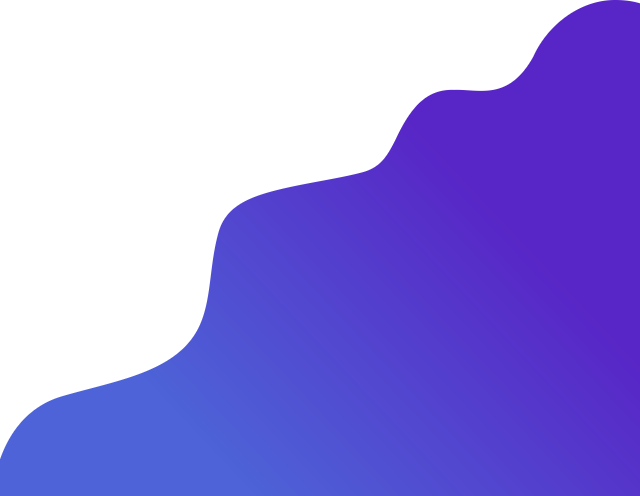
Reproduce this background procedurally as a Shadertoy shader.

```glsl
// Draws a wavy violet-to-blue hillside rising to the right on a white ground.

#define FRAME vec2(768.0, 596.0)      // design units spanning the canvas
#define GROUND vec3(1.0)
#define LOW_BLUE vec3(0.302, 0.390, 0.843)
#define HIGH_VIOLET vec3(0.345, 0.145, 0.776)
#define RAMP_AXIS vec2(1.06, 1.0)     // direction of the colour ramp
#define RAMP_START 316.0
#define RAMP_END 985.0
#define SOLVER_STEPS 16

vec2 bezier(vec2 a, vec2 b, vec2 c, vec2 d, float t) {
    float s = 1.0 - t;
    return s * s * s * a + 3.0 * s * t * (s * b + t * c) + t * t * t * d;
}

vec2 bezierTangent(vec2 a, vec2 b, vec2 c, vec2 d, float t) {
    float s = 1.0 - t;
    return s * s * (b - a) + 2.0 * s * t * (c - b) + t * t * (d - c);
}

// Extends the ridge from pen to end; where the span covers x,
// ridge receives the height and slope of the curve there.
void ridgeTo(float x, inout vec2 pen, vec2 b, vec2 c, vec2 end, inout vec2 ridge) {
    if (x >= pen.x && x <= end.x) {
        float lo = 0.0, hi = 1.0;
        for (int i = 0; i < SOLVER_STEPS; i++) {
            float mid = 0.5 * (lo + hi);
            if (bezier(pen, b, c, end, mid).x < x) lo = mid;
            else hi = mid;
        }
        float t = 0.5 * (lo + hi);
        vec2 tangent = bezierTangent(pen, b, c, end, t);
        ridge = vec2(bezier(pen, b, c, end, t).y, tangent.y / max(tangent.x, 0.001));
    }
    pen = end;
}

// Height and slope of the hillside at x
vec2 hillside(float x) {
    vec2 ridge = vec2(0.0);
    vec2 pen = vec2(0.0, 44.0);
    // Low shoulder and first steep rise
    ridgeTo(x, pen, vec2(14, 84), vec2(40, 110), vec2(75, 120), ridge);
    ridgeTo(x, pen, vec2(140, 139), vec2(215, 149), vec2(240, 206), ridge);
    ridgeTo(x, pen, vec2(254, 238), vec2(251, 276), vec2(262, 316), ridge);
    // Middle terrace
    ridgeTo(x, pen, vec2(270, 346), vec2(295, 358), vec2(330, 367), ridge);
    ridgeTo(x, pen, vec2(365, 376), vec2(405, 381), vec2(435, 389), ridge);
    ridgeTo(x, pen, vec2(457, 395), vec2(465, 409), vec2(475, 429), ridge);
    // Upper terrace and summit
    ridgeTo(x, pen, vec2(495, 472), vec2(515, 489), vec2(545, 488), ridge);
    ridgeTo(x, pen, vec2(575, 489), vec2(610, 474), vec2(640, 528), ridge);
    ridgeTo(x, pen, vec2(656, 564), vec2(694, 596), vec2(738, 596), ridge);
    ridgeTo(x, pen, vec2(748, 596), vec2(758, 595), vec2(768, 592), ridge);
    return ridge;
}

void mainImage(out vec4 fragColor, in vec2 fragCoord) {
    vec2 p = fragCoord / iResolution.xy * FRAME;
    float pixel = FRAME.y / iResolution.y;

    // Diagonal colour ramp
    float ramp = (dot(p, RAMP_AXIS) - RAMP_START) / (RAMP_END - RAMP_START);
    vec3 hillColor = mix(LOW_BLUE, HIGH_VIOLET, clamp(ramp, 0.0, 1.0));

    // Smooth edge from the approximate distance to the ridge
    vec2 ridge = hillside(p.x);
    float inside = (ridge.x - p.y) / sqrt(1.0 + ridge.y * ridge.y);
    float coverage = clamp(0.5 + inside / pixel, 0.0, 1.0);

    fragColor = vec4(mix(GROUND, hillColor, coverage), 1.0);
}
```
